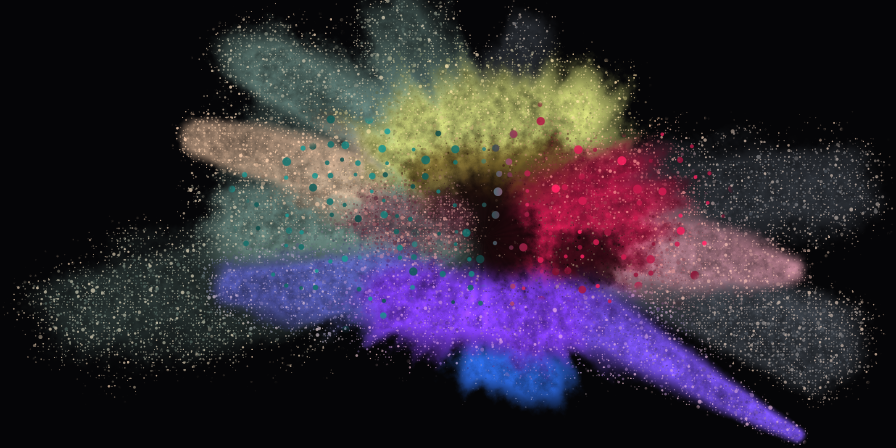
This background is drawn by a WebGL 2 fragment shader. Its source:

```glsl
#version 300 es
precision highp float;
uniform vec2 u_resolution;
out vec4 fragColor;

const vec3 NIGHT = vec3(0.02, 0.02, 0.027);
const vec3 TEAL = vec3(0.40, 0.52, 0.49);
const vec3 SLATE = vec3(0.40, 0.44, 0.49);
const vec3 PEACH = vec3(0.80, 0.66, 0.55);
const vec3 LIME = vec3(0.73, 0.75, 0.42);
const vec3 CRIMSON = vec3(0.68, 0.09, 0.26);
const vec3 ROSE = vec3(0.72, 0.50, 0.56);
const vec3 VIOLET = vec3(0.49, 0.24, 0.93);
const vec3 PERIWINKLE = vec3(0.36, 0.38, 0.78);
const vec3 AZURE = vec3(0.16, 0.38, 0.82);
const vec3 EMBER = vec3(0.07, 0.02, 0.025);

// Accumulated powder: smooth colour, grain tint and grain density
struct Powder { vec3 colour; vec3 tint; float grain; };

vec3 hash3(vec2 cell) {
    vec3 q = fract(vec3(cell.xyx) * vec3(0.1031, 0.1030, 0.0973));
    q += dot(q, q.yxz + 33.33);
    return fract((q.xxy + q.yzz) * q.zyx);
}

float corner(vec2 cell, vec2 offset) {
    float angle = 6.2832 * hash3(cell).x;
    return dot(vec2(cos(angle), sin(angle)), offset);
}

float gradientNoise(vec2 p) {
    vec2 i = floor(p), f = fract(p), e = vec2(1, 0);
    vec2 u = f * f * f * (f * (f * 6.0 - 15.0) + 10.0);
    float low = mix(corner(i, f), corner(i + e, f - e), u.x);
    float high = mix(corner(i + e.yx, f - e.yx), corner(i + e.xx, f - e.xx), u.x);
    return mix(low, high, u.y);
}

float fbm(vec2 p) {
    float sum = 0.0, gain = 0.6;
    for (int i = 0; i < 5; i++) {
        sum += gain * gradientNoise(p);
        p = mat2(1.6, 1.2, -1.2, 1.6) * p + 7.3;
        gain *= 0.55;
    }
    return sum;
}

// Distance to a tapered segment, in multiples of its local radius
float taper(vec2 p, vec2 a, vec2 b, vec2 radii) {
    vec2 axis = b - a;
    float h = clamp(dot(p - a, axis) / dot(axis, axis), 0.0, 1.0);
    return length(p - a - axis * h) / mix(radii.x, radii.y, h);
}

// amount: x is smooth opacity, y is grain density
Powder plume(Powder s, vec2 p, vec2 a, vec2 b, vec2 radii, vec3 tint, vec2 amount, float rough, float shade) {
    float d = taper(p, a, b, radii) + rough;
    float body = 1.0 - smoothstep(0.45, 1.25, d);
    float halo = 1.0 - smoothstep(0.5, 1.75, d);
    s.colour = mix(s.colour, tint * shade, body * amount.x);
    s.tint = mix(s.tint, tint, halo);
    s.grain = mix(s.grain, amount.y, halo);
    return s;
}

// Scattered round grains: x is coverage, y is a random tone
vec2 grains(vec2 p, float scale, float density, float seed) {
    vec2 cell = floor(p * scale);
    vec3 h = hash3(cell + seed);
    vec3 k = hash3(cell + seed + 57.0);
    float size = mix(0.13, 0.34, k.x * k.x);
    float blur = 0.7 * scale / u_resolution.y;
    float d = length(fract(p * scale) - mix(vec2(0.3), vec2(0.7), h.xy));
    float present = smoothstep(h.z - 0.04, h.z + 0.04, density - 0.04);
    return vec2((1.0 - smoothstep(size - blur, size + blur, d)) * present, k.y);
}

void main() {
    vec2 p = gl_FragCoord.xy / u_resolution.y;
    p.x += 1.0 - 0.5 * u_resolution.x / u_resolution.y;

    // Radial streaks and billows
    vec2 ray = p - vec2(1.08, 0.47);
    float reach = length(ray);
    float streak = gradientNoise(ray / max(reach, 0.001) * 9.0 + reach * 1.5);
    float billow = fbm(p * 7.0);
    float fine = fbm(p * 45.0);
    float r = 0.55 * billow + 0.6 * streak * smoothstep(0.1, 0.4, reach) + 0.25 * fine;
    float shade = 0.95 + 0.5 * billow + 0.45 * fine + 0.25 * streak;

    // Outer dust
    Powder s = Powder(NIGHT, PEACH, 0.0);
    s = plume(s, p, vec2(0.75, 0.45), vec2(0.22, 0.30), vec2(0.17, 0.12), TEAL, vec2(0.3, 0.42), r, shade);
    s = plume(s, p, vec2(1.40, 0.56), vec2(1.86, 0.57), vec2(0.10, 0.11), SLATE, vec2(0.35, 0.35), r, shade);
    s = plume(s, p, vec2(1.40, 0.40), vec2(1.82, 0.25), vec2(0.11, 0.10), SLATE, vec2(0.5, 0.5), r, shade);
    s = plume(s, p, vec2(0.95, 0.75), vec2(0.90, 0.93), vec2(0.15, 0.09), TEAL, vec2(0.5, 0.4), r, shade);
    s = plume(s, p, vec2(1.12, 0.78), vec2(1.18, 0.92), vec2(0.11, 0.06), SLATE, vec2(0.3, 0.25), r, shade);
    s = plume(s, p, vec2(0.93, 0.70), vec2(0.62, 0.84), vec2(0.16, 0.12), TEAL, vec2(0.8, 0.45), r, shade);

    // Dense clouds
    s = plume(s, p, vec2(0.95, 0.52), vec2(0.58, 0.50), vec2(0.17, 0.13), TEAL, vec2(0.85, 0.45), r, shade);
    s = plume(s, p, vec2(0.78, 0.61), vec2(0.45, 0.69), vec2(0.10, 0.04), PEACH, vec2(0.8, 0.45), r, shade);
    s = plume(s, p, vec2(0.85, 0.36), vec2(0.52, 0.37), vec2(0.11, 0.05), PERIWINKLE, vec2(0.85, 0.4), r, shade);
    s = plume(s, p, vec2(1.40, 0.46), vec2(1.77, 0.40), vec2(0.12, 0.04), ROSE, vec2(0.85, 0.45), r, shade);
    s = plume(s, p, vec2(0.93, 0.69), vec2(1.29, 0.74), vec2(0.13, 0.12), LIME, vec2(0.95, 0.4), r, shade);
    s = plume(s, p, vec2(0.98, 0.60), vec2(1.22, 0.61), vec2(0.08), LIME * vec3(0.5, 0.35, 0.2), vec2(0.7, 0.2), r, shade);
    s = plume(s, p, vec2(1.22, 0.47), vec2(1.36, 0.53), vec2(0.14), CRIMSON, vec2(0.95, 0.35), r, shade);
    s = plume(s, p, vec2(1.07, 0.18), vec2(1.22, 0.16), vec2(0.07), AZURE, vec2(0.9, 0.1), r, shade);
    s = plume(s, p, vec2(1.30, 0.30), vec2(1.78, 0.03), vec2(0.09, 0.02), mix(VIOLET, PERIWINKLE, 0.4), vec2(0.95, 0.4), r * 0.6, shade);
    s = plume(s, p, vec2(0.90, 0.32), vec2(1.22, 0.29), vec2(0.10, 0.11), VIOLET, vec2(1.0, 0.35), r, shade);

    // Shadowed heart and its speckled rim
    s = plume(s, p, vec2(1.06, 0.54), vec2(1.13, 0.46), vec2(0.09), EMBER, vec2(0.9, 0.1), r, shade);
    s = plume(s, p, vec2(1.27, 0.43), vec2(1.33, 0.42), vec2(0.06), EMBER, vec2(0.7, 0.2), r, shade);
    s = plume(s, p, vec2(0.85, 0.51), vec2(0.99, 0.50), vec2(0.07), ROSE * vec3(0.7, 0.5, 0.6), vec2(0.5, 0.75), r, shade);

    // Layers of grains, fine to coarse
    vec3 colour = s.colour;
    for (int i = 0; i < 4; i++) {
        float layer = float(i);
        vec2 g = grains(p + layer * 0.37, 170.0 / (1.0 + 0.5 * layer), s.grain * (1.0 - 0.2 * layer), layer * 19.0);
        vec3 tone = mix(s.tint, PEACH, 0.6 * g.y) * mix(0.65, 1.3, g.y);
        colour = mix(colour, tone, 0.8 * g.x);
    }

    // Pebbles thrown around the heart
    float near = 1.0 - smoothstep(0.6, 1.4, taper(p, vec2(0.75, 0.52), vec2(1.40, 0.53), vec2(0.2)));
    vec2 pebble = grains(p, 32.0, 0.4 * near, 91.0);
    vec3 stone = mix(vec3(0.08, 0.48, 0.46), CRIMSON * 1.2, smoothstep(1.05, 1.2, p.x));
    colour = mix(colour, stone * mix(0.6, 1.3, pebble.y), 0.85 * pebble.x);

    fragColor = vec4(clamp(colour, 0.0, 1.0), 1.0);
}
```
